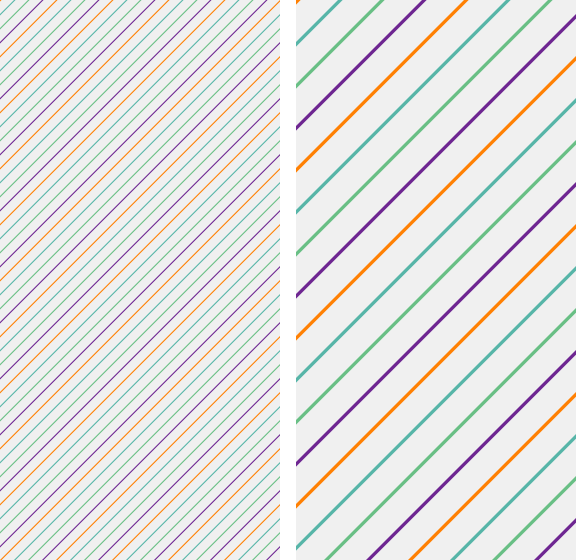
Left: the whole. Right: its middle third, enlarged.
Reproduce this pattern procedurally as a Shadertoy shader.

```glsl
// Thin diagonal pinstripes in orange, teal, green and purple on pale grey.
// One slanted coordinate counts stripes; each stripe is filtered by the exact
// coverage of a pixel. Whole repeats on both axes make it tile.

#define REPEATS_X 5.0     // colour cycles across
#define REPEATS_Y 10.0    // colour cycles down
#define STRIPES 4.0       // stripes per cycle
#define LINE_WIDTH 0.111  // share of the stripe spacing
#define PAPER  vec3(0.941, 0.941, 0.941)
#define ORANGE vec3(1.00, 0.50, 0.01)
#define TEAL   vec3(0.34, 0.71, 0.66)
#define GREEN  vec3(0.41, 0.75, 0.52)
#define PURPLE vec3(0.43, 0.15, 0.57)

// Integral of a unit-area triangle kernel spanning -1 to 1
float kernelIntegral(float t) {
    t = clamp(t, -1.0, 1.0);
    return 0.5 + t - 0.5 * t * abs(t);
}

// Share of a pixel covered by a line centred at distance zero
float lineCoverage(float dist, float halfWidth, float footprint) {
    return kernelIntegral((dist + halfWidth) / footprint)
         - kernelIntegral((dist - halfWidth) / footprint);
}

vec3 stripeColour(float index) {
    float k = mod(index, STRIPES);
    if (k < 0.5) return ORANGE;
    if (k < 1.5) return TEAL;
    if (k < 2.5) return GREEN;
    return PURPLE;
}

void mainImage(out vec4 fragColor, in vec2 fragCoord) {
    // Stripe coordinate, growing to the right and downward
    vec2 slope = STRIPES * vec2(REPEATS_X, -REPEATS_Y);
    vec2 uv = fragCoord / iResolution.xy;
    float along = dot(slope, uv) - 0.5 * LINE_WIDTH;

    // Nearest stripe and the signed distance to it
    float index = floor(along + 0.5);
    float dist = along - index;

    // Half the extent of one pixel in stripe units
    vec2 pixelStep = abs(slope) / iResolution.xy;
    float footprint = 0.5 * (pixelStep.x + pixelStep.y);

    float ink = lineCoverage(dist, 0.5 * LINE_WIDTH, footprint);
    fragColor = vec4(mix(PAPER, stripeColour(index), ink), 1.0);
}
```
